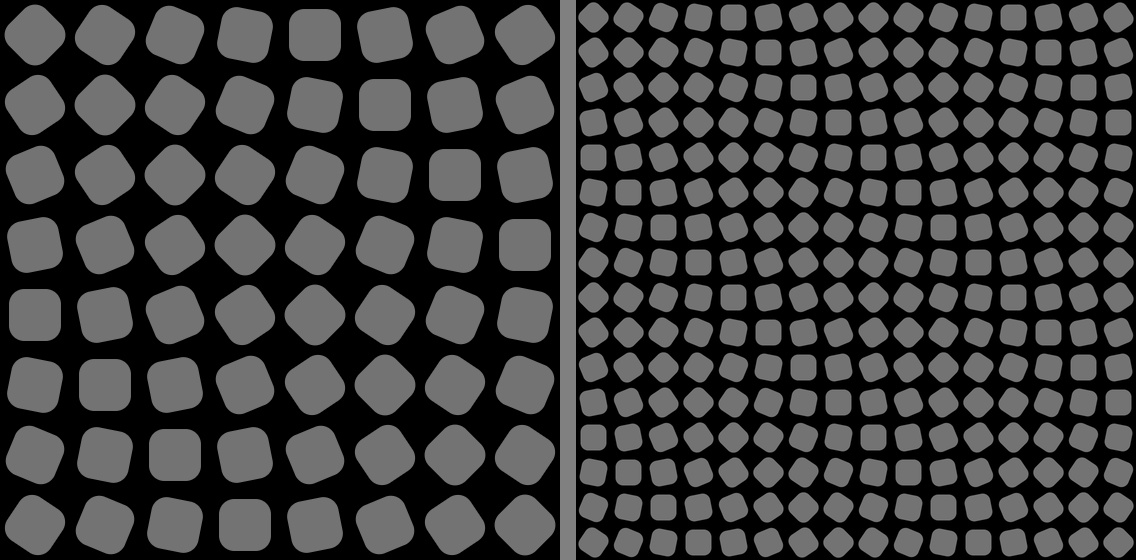
Left: one tile. Right: repeated 2 by 2.
A Shadertoy shader for this pattern:

```glsl
const float PI = 3.14159265;
const float REPEATS = 8.0;
const vec3 BACKGROUND = vec3(0.0);
const vec3 TILE_GRAY = vec3(0.45);

// Expresses a point in axes turned counterclockwise by the angle
vec2 toRotatedAxes(vec2 p, float angle) {
    float c = cos(angle), s = sin(angle);
    return mat2(c, -s, s, c) * p;
}

// Signed distance to a square with rounded corners
float roundedSquare(vec2 p, float halfSide, float radius) {
    vec2 q = abs(p) - (halfSide - radius);
    return length(max(q, 0.0)) + min(max(q.x, q.y), 0.0) - radius;
}

// Each diagonal step turns a square by 1/8 of its quarter-turn symmetry
float cellAngle(vec2 cell, float repeats) {
    return (cell.x + cell.y + 5.0) * 0.5 * PI / repeats;
}

void mainImage(out vec4 fragColor, in vec2 fragCoord) {
    // Grid cells with the origin at each centre
    vec2 grid = fragCoord / iResolution.xy * REPEATS;
    vec2 cell = floor(grid);
    vec2 local = fract(grid) - 0.5;

    // Rotated square
    vec2 p = toRotatedAxes(local, cellAngle(cell, REPEATS));
    float dist = roundedSquare(p, 0.371, 0.218);

    // Edge smoothing over one pixel
    float pixel = REPEATS / min(iResolution.x, iResolution.y);
    float coverage = clamp(0.5 - dist / pixel, 0.0, 1.0);
    fragColor = vec4(mix(BACKGROUND, TILE_GRAY, coverage), 1.0);
}
```
